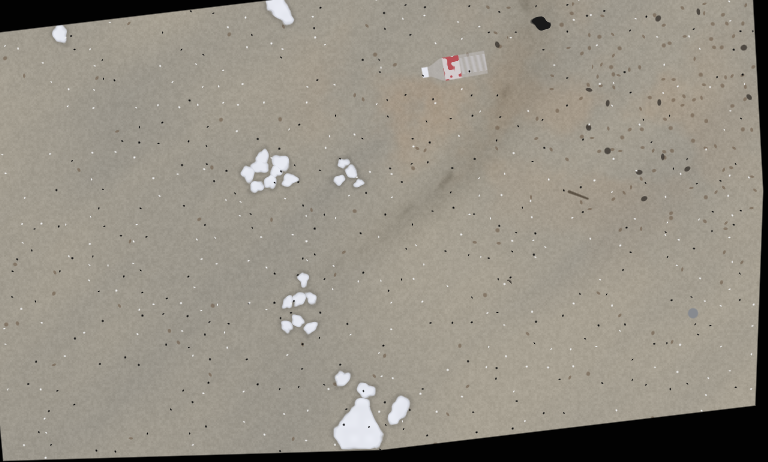
This texture is drawn by a WebGL 2 fragment shader. Its source:

```glsl
#version 300 es
precision highp float;
// Wet beach sand seen from above, with white stones, debris and a clear bottle inside a black margin.
uniform vec2 u_resolution;
out vec4 fragColor;

float hash(vec2 p) {
  vec3 q = fract(p.xyx * vec3(0.1031, 0.1030, 0.0973));
  q += dot(q, q.yzx + 33.33);
  return fract((q.x + q.y) * q.z);
}

float noise(vec2 p) {
  vec2 i = floor(p), f = fract(p);
  f = f * f * (3.0 - 2.0 * f);
  return mix(mix(hash(i), hash(i + vec2(1, 0)), f.x),
             mix(hash(i + vec2(0, 1)), hash(i + vec2(1, 1)), f.x), f.y);
}

float fbm(vec2 p) {
  float sum = 0.0, amp = 0.5;
  for (int i = 0; i < 5; i++) {
    sum += amp * noise(p);
    p = mat2(1.6, 1.2, -1.2, 1.6) * p + 7.3;
    amp *= 0.5;
  }
  return sum;
}

mat2 rotate(float a) { return mat2(cos(a), -sin(a), sin(a), cos(a)); }

float cover(float d) { return clamp(0.5 - d * u_resolution.y / 1.4, 0.0, 1.0); }

float gauss(vec2 v) { return exp(-dot(v, v)); }

// Signed side of the line from a to b, positive on its left
float side(vec2 p, vec2 a, vec2 b) {
  vec2 e = normalize(b - a);
  return e.x * (p.y - a.y) - e.y * (p.x - a.x);
}

// Segment with a radius that changes from ra to rb
float taper(vec2 p, vec2 a, vec2 b, float ra, float rb) {
  float t = clamp(dot(p - a, b - a) / dot(b - a, b - a), 0.0, 1.0);
  return length(p - mix(a, b, t)) - mix(ra, rb, t);
}

// One dot or flake per grid cell, kept with the given chance
float specks(vec2 p, float cells, float radius, float chance, float seed) {
  vec2 id = floor(p * cells) + seed;
  vec2 q = (fract(p * cells) - 0.2 - 0.6 * vec2(hash(id + 3.1), hash(id + 8.7))) / cells;
  q = rotate(6.3 * hash(id + 5.0)) * q * vec2(1.0, 1.0 + hash(id + 9.0));
  return cover(length(q) - radius) * step(hash(id), chance);
}

float stones(vec2 p) {
  // Centre and spread of each group, then count and stone radius
  const vec4 place[5] = vec4[5](vec4(0.583, 0.628, 0.062, 0.038), vec4(0.754, 0.617, 0.034, 0.034),
    vec4(0.652, 0.335, 0.042, 0.068), vec4(0.765, 0.178, 0.05, 0.035), vec4(0.13, 0.926, 0.0, 0.0));
  const vec2 kind[5] = vec2[5](vec2(8, 0.0165), vec2(4, 0.0115), vec2(7, 0.0135), vec2(2, 0.0155), vec2(1, 0.0155));
  float d = 1.0;
  for (int c = 0; c < 5; c++) {
    for (float i = 0.0; i < kind[c].x; i++) {
      float turn = i * 2.4 + float(c), h = hash(vec2(i, c) + 4.0);
      vec2 q = p - place[c].xy - place[c].zw * sqrt((i + 0.5) / kind[c].x) * vec2(cos(turn), sin(turn));
      q = rotate(h * 6.3) * q * vec2(0.88, 1.15);
      float a = atan(q.y, q.x);
      float r = kind[c].y * (0.85 + 0.3 * h + 0.1 * sin(3.0 * a + h * 40.0) + 0.05 * sin(5.0 * a + h * 70.0));
      d = min(d, length(q) - r);
    }
  }
  // Larger slabs
  float slab = taper(p, vec2(0.783, 0.122), vec2(0.777, 0.066), 0.017, 0.053);
  d = min(d, max(slab, 0.029 - p.y));
  d = min(d, taper(p, vec2(0.596, 0.992), vec2(0.621, 0.962), 0.02, 0.014));
  d = min(d, taper(p, vec2(0.871, 0.125), vec2(0.853, 0.095), 0.018, 0.014));
  return d + 0.006 * (noise(p * 90.0) - 0.5);
}

vec3 sand(vec2 p) {
  vec2 flow = rotate(0.72) * p;
  float streak = fbm(flow * vec2(2.0, 8.0) + 3.0);
  float tone = 0.58 + 1.1 * (streak - 0.48) + 0.5 * (fbm(p * 3.0) - 0.48);
  tone -= 0.45 * gauss((p - vec2(0.27, 0.7)) / vec2(0.16, 0.2));
  tone -= 0.4 * gauss((flow - rotate(0.72) * vec2(0.5, 0.38)) / vec2(0.4, 0.07));
  tone += 0.35 * smoothstep(0.7, 1.1, p.x) * smoothstep(0.6, 0.2, p.y);
  vec3 col = mix(vec3(0.585, 0.57, 0.535), vec3(0.655, 0.628, 0.573), clamp(tone, 0.0, 1.0));
  // Warm deposits
  float warm = gauss((p - vec2(0.9, 0.78)) / vec2(0.2, 0.18)) + 0.7 * gauss((p - vec2(1.35, 0.75)) / vec2(0.25, 0.25));
  col += vec3(0.03, -0.005, -0.03) * warm * smoothstep(0.3, 0.65, fbm(p * 9.0));
  // Curved ridge with a soft shadow and a broken dark line
  float t = p.y - 0.435;
  float ridge = 0.65 * (p.x - 0.74 - 1.45 * t + 1.35 * t * t) + 0.03 * (fbm(p * 8.0) - 0.5);
  float along = smoothstep(0.36, 0.55, p.y);
  col -= along * (0.045 * gauss(vec2((ridge - 0.015) / 0.045, 0))
       + 0.07 * gauss(vec2(ridge / 0.007, 0)) * smoothstep(0.35, 0.65, noise(p * 25.0)));
  // Grain
  col += 0.035 * (noise(p * 170.0) - 0.5) + 0.025 * (hash(floor(p * 308.0)) - 0.5);
  return col;
}

vec3 addBottle(vec3 col, vec2 p) {
  vec2 q = rotate(0.17) * (p - vec2(0.983, 0.854));
  float halfWidth = mix(0.011, 0.025, smoothstep(-0.057, -0.022, q.x));
  float body = cover(max(abs(q.y) - halfWidth, abs(q.x) - 0.07));
  float ribs = 0.5 + 0.5 * sin(q.x * 480.0 + q.y * 30.0);
  vec3 skin = mix(col, vec3(0.78, 0.77, 0.78), 0.45 + 0.4 * ribs * smoothstep(0.01, 0.02, q.x) * step(abs(q.y), 0.018));
  float label = cover(abs(q.x + 0.005) - 0.018);
  vec3 print = mix(vec3(0.85, 0.82, 0.83), vec3(0.72, 0.25, 0.28), smoothstep(0.45, 0.6, noise(q * 110.0 + 5.0)));
  skin = mix(skin, print, 0.85 * label);
  skin = mix(skin, vec3(0.9, 0.91, 0.94), cover(q.x + 0.057));
  return mix(col, skin, body);
}

void main() {
  vec2 p = gl_FragCoord.xy / u_resolution.y;
  vec3 col = sand(p);
  // Debris, thickest at the upper right
  float litter = smoothstep(1.0, 1.45, p.x) * smoothstep(0.3, 0.8, p.y);
  col = mix(col, vec3(0.43, 0.36, 0.29), 0.6 * specks(p, 45.0, 0.0045, 0.03 + 0.3 * litter, 11.0));
  col = mix(col, vec3(0.22, 0.2, 0.18), 0.8 * specks(p, 17.0, 0.007, 0.22 * litter, 47.0));
  col = mix(col, vec3(0.1), cover(length((p - vec2(1.174, 0.95)) * vec2(0.8, 1.2)) - 0.018 * noise(p * 70.0) - 0.005));
  col = mix(col, vec3(0.36, 0.32, 0.27), cover(taper(p, vec2(1.232, 0.585), vec2(1.272, 0.57), 0.003, 0.002)));
  col = mix(col, vec3(0.53, 0.54, 0.56), cover(length(p - vec2(1.5, 0.322)) - 0.011));
  col = addBottle(col, p);
  // Stones with a faint contact shadow
  float d = stones(p);
  col *= 1.0 - 0.12 * smoothstep(0.012, 0.0, d);
  vec3 stone = vec3(0.9, 0.91, 0.94) - 0.1 * smoothstep(-0.006, 0.0, d) + 0.03 * (noise(p * 60.0) - 0.5);
  col = mix(col, stone, cover(d));
  // Pinpoint dark and bright grains
  col = mix(col, vec3(0.06), specks(p, 21.0, 0.0021, 0.4, 71.0));
  col = mix(col, vec3(0.93), specks(p + 0.021, 21.0, 0.0021, 0.4, 163.0));
  // Black margin around the tilted sand area
  float inside = min(side(p, vec2(0.587, 1.0), vec2(0.0, 0.93)), side(p, vec2(1.652, 0.587), vec2(1.63, 1.0)));
  inside = min(inside, side(p, vec2(1.635, 0.122), vec2(1.652, 0.587)));
  inside = min(inside, side(p, vec2(0.826, 0.026), vec2(1.635, 0.122)));
  inside = min(inside, side(p, vec2(0.0, 0.002), vec2(0.826, 0.026)));
  inside = min(inside, side(p, vec2(0.0, 0.075), vec2(0.007, 0.0)));
  fragColor = vec4(mix(vec3(0.008), col, cover(-inside)), 1.0);
}
```
